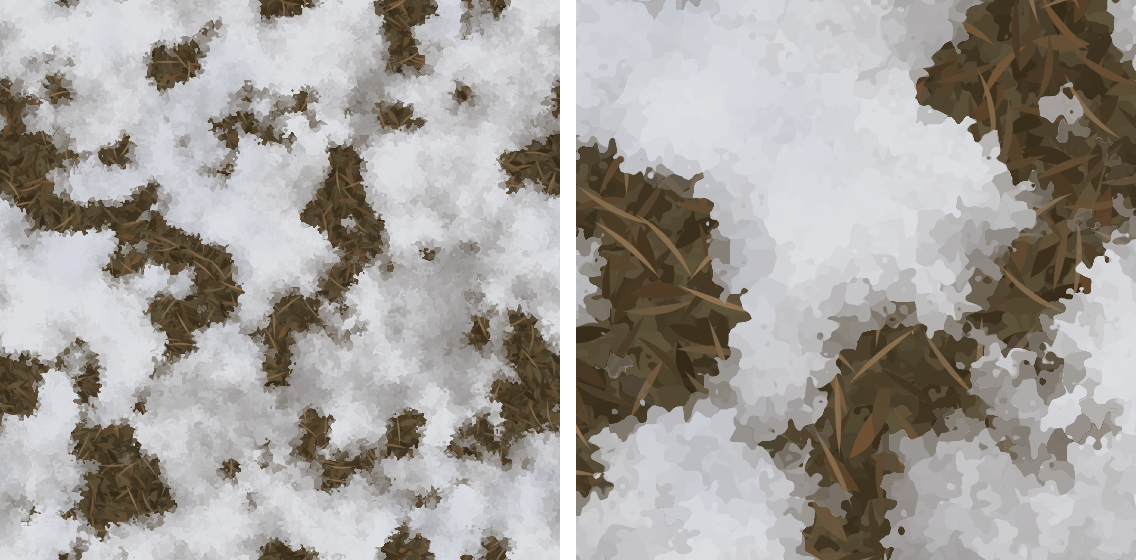
Left, the full canvas; right, a detail of the centre.
This texture is drawn by a WebGL 1 fragment shader. Its source:

```glsl
precision highp float;
// Seamless patchy snow, melting away from tufts of dry grass and dead leaves.
uniform vec2 u_resolution;

const float TAU = 6.2831853;
const float FLAKES = 96.0;        // mosaic cells across the tile
const float RAGGED = 0.0065;      // roughness of the flake outlines
const float SLUSH_START = 0.35;   // melt levels, in standard deviations
const float SLUSH_FULL = 1.05;
const float GRASS_START = 0.86;
const float GRASS_FULL = 1.08;
const float BLADE_REACH = 0.8;    // half length, in blade grid cells

const vec3 SNOW_BRIGHT = vec3(0.865, 0.87, 0.885);
const vec3 SNOW_GREY = vec3(0.58, 0.565, 0.56);
const vec3 SNOW_BLUE = vec3(0.77, 0.795, 0.85);
const vec3 SLUSH = vec3(0.48, 0.45, 0.41);
const vec3 SOIL = vec3(0.20, 0.155, 0.09);
const vec3 OLIVE = vec3(0.38, 0.335, 0.24);
const vec3 RUST = vec3(0.46, 0.33, 0.21);
const vec3 STRAW = vec3(0.64, 0.52, 0.38);

vec2 hash2(vec2 c) {
  vec3 q = fract(c.xyx * vec3(0.1031, 0.1030, 0.0973));
  q += dot(q, q.yzx + 33.33);
  return fract((q.xx + q.yz) * q.zy);
}

// Value noise that wraps after n lattice cells.
vec2 noise2(vec2 p, float n, float seed) {
  vec2 cell = floor(p * n);
  vec2 f = fract(p * n);
  f = f * f * (3.0 - 2.0 * f);
  vec2 a = hash2(mod(cell, n) + seed);
  vec2 b = hash2(mod(cell + vec2(1.0, 0.0), n) + seed);
  vec2 c = hash2(mod(cell + vec2(0.0, 1.0), n) + seed);
  vec2 d = hash2(mod(cell + 1.0, n) + seed);
  return mix(mix(a, b, f.x), mix(c, d, f.x), f.y);
}

// Four octaves, scaled to zero mean and about unit deviation.
float fbm(vec2 p, float n, float seed) {
  float sum = 0.0;
  float gain = 0.5;
  for (int i = 0; i < 4; i++) {
    sum += gain * noise2(p, n, seed).x;
    n *= 2.0;
    gain *= 0.5;
    seed += 17.0;
  }
  return (sum - 0.469) / 0.121;
}

// How far the snow has melted: broad waves, warped and broken up by noise.
float meltLevel(vec2 p) {
  vec2 q = p + 0.035 * sin(TAU * vec2(p.x + 2.0 * p.y, 3.0 * p.x - p.y) + vec2(1.0, 4.0));
  q += 0.09 * (noise2(p, 11.0, 91.0) - 0.5);
  float waves = sin(TAU * dot(q, vec2(2.0, 3.0)) + 0.7)
    + sin(TAU * dot(q, vec2(-3.0, 1.0)) + 2.9)
    + sin(TAU * dot(q, vec2(3.0, -1.0)) + 5.1)
    + sin(TAU * dot(q, vec2(1.0, -3.0)) + 1.8)
    + sin(TAU * dot(q, vec2(2.0, 2.0)) + 3.6);
  return 0.7 * waves / 1.58 + 0.45 * fbm(p, 10.0, 11.0) + 0.5 * fbm(p, 18.0, 131.0);
}

// Cellular mosaic: xy is the flake centre, z its random value.
vec3 flakeAt(vec2 p, float pixel) {
  vec2 q = (p + RAGGED * (2.0 * noise2(p, 180.0, 71.0) - 1.0)) * FLAKES;
  vec3 first = vec3(0.0);
  vec3 second = vec3(0.0);
  float d1 = 9.0;
  float d2 = 9.0;
  for (int j = -1; j <= 1; j++) {
    for (int i = -1; i <= 1; i++) {
      vec2 cell = floor(q) + vec2(float(i), float(j));
      vec2 r = hash2(mod(cell, FLAKES) + 5.0);
      vec3 site = vec3(cell + r, fract(r.x * 7.0 + r.y * 13.0));
      float d = distance(q, site.xy);
      if (d < d1) {
        second = first; d2 = d1;
        first = site; d1 = d;
      } else if (d < d2) {
        second = site; d2 = d;
      }
    }
  }
  float inside = smoothstep(0.0, 1.5 * pixel * FLAKES, d2 - d1);
  vec3 flake = mix(second, first, 0.5 + 0.5 * inside);
  return vec3(flake.xy / FLAKES, flake.z);
}

// Tapered, slightly bent blades scattered on a wrapping grid of n cells.
vec3 addBlades(vec3 colour, vec2 p, float n, float seed, float width, float share, float dry, float pixel) {
  vec2 q = p * n;
  for (int j = -1; j <= 1; j++) {
    for (int i = -1; i <= 1; i++) {
      vec2 cell = floor(q) + vec2(float(i), float(j));
      vec2 id = mod(cell, n) + seed;
      vec2 r = hash2(id);
      vec2 s = hash2(id + 157.0);
      vec2 d = q - cell - 0.5 - 0.6 * (r - 0.5);
      vec2 dir = vec2(cos(TAU * s.x), sin(TAU * s.x));
      float along = dot(d, dir) / BLADE_REACH;
      float across = dot(d, vec2(-dir.y, dir.x)) + 0.3 * (r.y - 0.5) * along * along;
      float edge = width * (1.0 - along * along) - abs(across);
      float cover = smoothstep(-0.75, 0.75, edge / (pixel * n)) * step(s.y, share);
      vec3 blade = mix(SOIL, mix(OLIVE, RUST, r.y), fract(r.x * 5.0 + s.x * 3.0));
      colour = mix(colour, mix(blade, STRAW, dry), cover);
    }
  }
  return colour;
}

void main() {
  vec2 p = gl_FragCoord.xy / u_resolution;
  float pixel = 1.0 / min(u_resolution.x, u_resolution.y);
  vec3 flake = flakeAt(p, pixel);
  vec2 centre = flake.xy;
  float grain = flake.z - 0.5;
  float melt = meltLevel(centre) + 0.25 * grain;

  // Snow: lumpy greys with faint blue hollows.
  float tone = 0.45 * melt + 0.45 * fbm(centre, 6.0, 23.0) + 0.6 * fbm(centre, 17.0, 37.0) + 0.7 * grain;
  vec3 snow = mix(SNOW_BRIGHT, SNOW_GREY, smoothstep(-1.7, 2.7, tone));
  snow = mix(snow, SNOW_BLUE, 0.35 * smoothstep(0.2, 1.6, fbm(centre, 5.0, 53.0)));

  // Grass: dark litter under wide leaves, thin blades and dry straw.
  vec3 grass = mix(SOIL, OLIVE, 0.1 + 0.85 * flake.z);
  grass = addBlades(grass, p, 46.0, 3.0, 0.22, 0.75, 0.0, pixel);
  grass = addBlades(grass, p, 38.0, 211.0, 0.09, 0.8, 0.12, pixel);
  grass = addBlades(grass, p, 32.0, 307.0, 0.055, 0.4, 0.65, pixel);

  vec3 colour = mix(snow, SLUSH, smoothstep(SLUSH_START, SLUSH_FULL, melt));
  colour = mix(colour, grass, smoothstep(GRASS_START, GRASS_FULL, melt));
  gl_FragColor = vec4(colour, 1.0);
}
```
